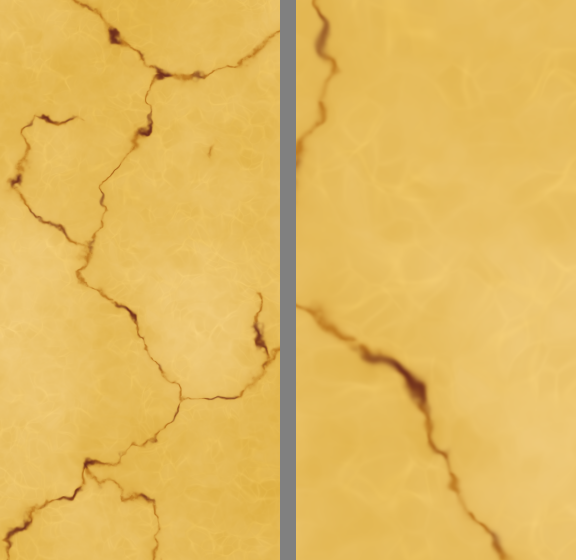
Left: the whole. Right: its middle third, enlarged.
Write a Shadertoy shader that draws this texture.

```glsl
// Honey-coloured onyx: a softly clouded golden ground with faint pale cell
// seams, crossed by branching rusty veins. The veins are polylines whose
// domain is roughened by noise; their width and darkness vary along the way.

const vec3 AMBER = vec3(0.862, 0.677, 0.235);
const vec3 CREAM = vec3(0.940, 0.798, 0.490);
const vec3 GLOW  = vec3(0.030, 0.034, 0.028);
const vec3 STAIN = vec3(0.830, 0.610, 0.180);
const vec3 OCHRE = vec3(0.730, 0.460, 0.110);
const vec3 RUST  = vec3(0.400, 0.150, 0.110);

float hash(vec2 p) {
    return fract(sin(dot(p, vec2(127.1, 311.7))) * 43758.5453);
}

vec2 hash2(vec2 p) {
    return vec2(hash(p), hash(p + 37.3));
}

float noise(vec2 p) {
    vec2 i = floor(p), f = fract(p);
    f = f * f * (3.0 - 2.0 * f);
    return mix(mix(hash(i), hash(i + vec2(1, 0)), f.x),
               mix(hash(i + vec2(0, 1)), hash(i + vec2(1, 1)), f.x), f.y);
}

// Layered noise, roughly 0 to 1
float fbm(vec2 p, int octaves) {
    float sum = 0.0, weight = 0.5, total = 0.0;
    for (int i = 0; i < octaves; i++) {
        sum += weight * noise(p);
        total += weight;
        weight *= 0.5;
        p = mat2(1.6, 1.2, -1.2, 1.6) * p + 5.7;
    }
    return sum / total;
}

// Centred vector noise for bending the domain
vec2 wobble(vec2 p, float scale, float amount) {
    return amount * (vec2(noise(p * scale), noise(p * scale + 71.9)) - 0.5);
}

// Voronoi cells: x is the gap to the nearest seam, y a random cell value
vec2 cells(vec2 p) {
    vec2 base = floor(p);
    float nearest = 9.0, second = 9.0, id = 0.0;
    for (int y = -1; y <= 1; y++)
    for (int x = -1; x <= 1; x++) {
        vec2 cell = base + vec2(x, y);
        float d = length(cell + hash2(cell) - p);
        if (d < nearest) {
            second = nearest;
            nearest = d;
            id = hash(cell + 9.1);
        } else {
            second = min(second, d);
        }
    }
    return vec2(second - nearest, id);
}

float segment(vec2 p, vec2 a, vec2 b) {
    vec2 ab = b - a;
    return length(p - a - ab * clamp(dot(p - a, ab) / dot(ab, ab), 0.0, 1.0));
}

// Distance to a vein running through four points
float vein(vec2 p, vec2 a, vec2 b, vec2 c, vec2 d) {
    return min(segment(p, a, b), min(segment(p, b, c), segment(p, c, d)));
}

float veinNetwork(vec2 p) {
    vec2 top = vec2(0.57, 1.73), west = vec2(0.30, 1.13), elbow = vec2(0.10, 1.53);
    vec2 east = vec2(0.64, 0.57), fork = vec2(0.325, 0.355), spur = vec2(0.93, 0.70);
    float d = vein(p, vec2(0.25, 2.03), vec2(0.42, 1.91), vec2(0.46, 1.78), top);
    d = min(d, vein(p, top, vec2(0.70, 1.75), vec2(0.87, 1.77), vec2(1.04, 1.89)));
    d = min(d, vein(p, top, vec2(0.52, 1.56), vec2(0.41, 1.42), west));
    d = min(d, vein(p, west, vec2(0.12, 1.24), vec2(0.05, 1.38), elbow));
    d = min(d, vein(p, elbow, vec2(0.15, 1.59), vec2(0.22, 1.56), vec2(0.29, 1.57)));
    d = min(d, vein(p, west, vec2(0.31, 0.97), vec2(0.49, 0.82), east));
    d = min(d, vein(p, east, vec2(0.86, 0.62), spur, vec2(1.04, 0.76)));
    d = min(d, segment(p, spur, vec2(0.93, 0.92)));
    d = min(d, vein(p, east, vec2(0.56, 0.43), vec2(0.44, 0.36), fork));
    d = min(d, vein(p, fork, vec2(0.26, 0.22), vec2(0.12, 0.15), vec2(-0.04, 0.04)));
    d = min(d, vein(p, fork, vec2(0.43, 0.23), vec2(0.55, 0.20), vec2(0.53, -0.04)));
    return d;
}

float bell(float d, float width) {
    return exp(-d * d / (width * width));
}

// Clouded ground with faint cells and pale seams
vec3 stone(vec2 p) {
    vec2 bent = p + wobble(p, 9.0, 0.06) + wobble(p, 30.0, 0.018);
    vec2 large = cells(bent * 14.0);
    vec2 small = cells(bent * 25.0 + 40.0);
    float tone = 0.38 + 0.85 * (fbm(p * 2.6 + 3.0, 5) - 0.5);
    tone += 0.45 * bell(length((p - vec2(0.12, 0.80)) * vec2(1.0, 0.8)), 0.55);
    tone += 0.20 * bell(length(p - vec2(0.70, 0.92)), 0.22);
    tone += 0.17 * (large.y - 0.5) * smoothstep(0.0, 0.4, large.x);
    tone += 0.10 * (small.y - 0.5) * smoothstep(0.0, 0.4, small.x);
    tone += 0.16 * (fbm(p * 40.0, 3) - 0.5);
    float seams = 0.6 * bell(large.x, 0.13) + 0.4 * bell(small.x, 0.15);
    seams *= 0.2 + 0.8 * smoothstep(0.3, 0.8, noise(p * 17.0 + 17.0));
    return mix(AMBER, CREAM, clamp(tone, -0.15, 1.1)) + GLOW * seams;
}

void mainImage(out vec4 fragColor, in vec2 fragCoord) {
    vec2 p = fragCoord / iResolution.x;
    vec2 rough = p + wobble(p, 6.0, 0.07) + wobble(p, 15.0, 0.05)
               + wobble(p, 36.0, 0.022) + wobble(p, 85.0, 0.008);
    float d = veinNetwork(rough);
    d = min(d, segment(rough, vec2(0.735, 1.455), vec2(0.75, 1.48)) + 0.004);

    // Soft stain, broken ochre body and scattered dark clots of the veins
    float richness = smoothstep(0.25, 0.8, noise(p * 10.0 + 23.0));
    float clots = smoothstep(0.45, 0.8, noise(p * 17.0 + 51.0)) * (0.4 + 0.6 * richness);
    float grain = fbm(p * 50.0, 3);
    float body = 0.30 + 0.55 * smoothstep(0.3, 0.65, grain) + 0.25 * clots;
    vec3 color = stone(p);
    color = mix(color, STAIN, (0.25 + 0.35 * richness) * exp(-d / 0.018));
    color = mix(color, OCHRE, min(body, 1.0) * bell(d, mix(0.005, 0.011, richness)));
    color = mix(color, RUST, 0.9 * clots * bell(d, mix(0.005, 0.010, clots)));
    fragColor = vec4(color, 1.0);
}
```
